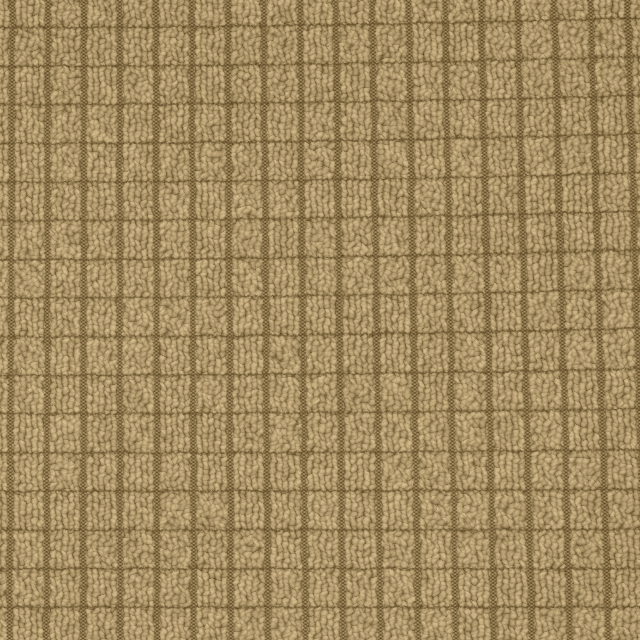
A three.js fragment shader for this texture:

```glsl
// Tan terry cloth: looped pile blocks in a slightly bent grid, about 17 by 16.5.
// Jittered cellular noise forms the loops; open knit channels run between columns
// and thin broken seams between rows. Layered sines add bends and wear.
varying vec2 vUv;

const float TAU = 6.2831853;
const vec3 SHADOW_TAN = vec3(0.34, 0.26, 0.12);
const vec3 LIGHT_TAN = vec3(0.84, 0.74, 0.555);
const float ROW_PITCH = 0.0604;
const float CHANNEL_HALF = 0.0040;
const float SEAM_HALF = 0.0013;
const vec2 LOOPS = vec2(5.0, 10.0);

float hash(vec2 p) {
  vec3 q = fract(p.xyx * vec3(0.1031, 0.1030, 0.0973));
  q += dot(q, q.yzx + 33.33);
  return fract((q.x + q.y) * q.z);
}

// Layered sines, roughly -1 to 1
float waves(vec2 p) {
  return 0.5 * sin(p.x + 1.7 * sin(p.y * 0.8))
       + 0.3 * sin(p.y * 1.9 + 1.3 * sin(p.x * 1.3))
       + 0.2 * sin(p.x * 3.1 - p.y * 2.7);
}

float columnPitch(float y) {
  return mix(0.0585, 0.0565, y);
}

// Grid lines fall on whole numbers
vec2 gridCoords(vec2 uv, float pitch) {
  float bow = 0.006 * sin(uv.x * TAU * 0.5) * (1.0 - 0.5 * uv.y);
  float lift = 0.015 * uv.x * uv.x * smoothstep(0.1, 0.6, uv.y);
  float x = uv.x + bow - mix(0.0155, 0.0195, uv.y) + 0.0007 * waves(uv * vec2(18.0, 30.0));
  float y = uv.y - lift - 0.051 + 0.0013 * waves(uv * vec2(65.0, 23.0) + 4.0);
  return vec2(x / pitch, y / ROW_PITCH);
}

// Nearest loop: x is squared distance, y is vertical offset, z is its random tone
vec3 nearestLoop(vec2 p, vec2 seed, vec2 disorder) {
  vec2 cell = floor(p);
  vec3 best = vec3(9.0, 0.0, 0.0);
  for (int j = -1; j <= 1; j++) {
    for (int i = -1; i <= 1; i++) {
      vec2 id = cell + vec2(float(i), float(j));
      vec2 key = id + seed;
      vec2 jitter = vec2(hash(key), hash(key + 41.3)) - 0.5;
      vec2 offset = p - id - 0.5 - jitter * disorder;
      vec2 stretched = offset * vec2(1.2, 0.78);
      float d = dot(stretched, stretched);
      if (d < best.x) best = vec3(d, offset.y, hash(key + 87.1));
    }
  }
  return best;
}

// Tone of the looped pile within one block; some blocks are tidier than others
float pileTone(vec2 grid, vec2 block) {
  vec2 seed = block * vec2(17.0, 29.0) + 100.0;
  vec2 p = (grid - block - vec2(0.08, 0.0)) * LOOPS / vec2(0.84, 1.0);
  float mess = hash(seed + 7.0);
  float sway = hash(seed + 3.0) * TAU;
  p.x += (0.1 + 0.14 * mess) * sin(p.y * 0.9 + sway + p.x * 0.8);
  p.x += 0.09 * sin(p.y * 2.7 + sway * 2.0 + p.x * 2.0);
  p.y += 0.35 * sin(p.x * 2.1 + sway);
  vec3 loop = nearestLoop(p, seed, vec2(0.3 + 0.4 * mess, 0.85));
  float ribGap = smoothstep(0.22, 0.5, abs(fract(p.x) - 0.5));
  float tone = 0.86 - 0.8 * min(loop.x, 0.5) + 0.12 * loop.y;
  tone -= 0.16 * ribGap * (1.0 - 0.5 * mess);
  return tone + 0.2 * (loop.z - 0.5) + 0.05 * waves(p * vec2(1.1, 0.7) + sway);
}

// Staggered dark holes among lighter threads of the open knit
float knitTone(float x, float y) {
  float stitch = cos(x * TAU / 0.0078) * cos(y * TAU / 0.0054);
  return 0.35 + 0.30 * stitch;
}

// Soft stripe centred on zero
float stripe(float d, float halfWidth, float blur) {
  return 1.0 - smoothstep(halfWidth - blur, halfWidth + blur, abs(d));
}

void main() {
  float pitch = columnPitch(vUv.y);
  vec2 grid = gridCoords(vUv, pitch);
  vec2 block = floor(grid);
  vec2 toLine = (fract(grid + 0.5) - 0.5) * vec2(pitch, ROW_PITCH);

  // Uneven edges left by the loops
  float ragX = 0.0011 * waves(vUv * vec2(170.0, 640.0));
  float ragY = 0.0015 * waves(vUv * vec2(520.0, 130.0) + 9.0);
  float tone = pileTone(grid, block);

  // Soft shade where the pile sinks toward the lines
  tone -= 0.07 * stripe(toLine.x + ragX, 0.0058, 0.0025);
  tone -= 0.13 * stripe(toLine.y + ragY, 0.0032, 0.0025);

  // Knit channels and broken row seams
  float channel = stripe(toLine.x + ragX, CHANNEL_HALF, 0.0016);
  tone = mix(tone, knitTone(toLine.x, vUv.y), 0.95 * channel);
  float seam = stripe(toLine.y + ragY, SEAM_HALF, 0.0012);
  float seamWear = 0.55 + 0.3 * waves(vUv * vec2(310.0, 90.0))
                 + 0.2 * sin(vUv.x * 830.0 + 3.0 * sin(vUv.x * 97.0));
  tone = mix(tone, 0.13, seam * clamp(seamWear, 0.1, 0.95));

  // Fibre fuzz and gentle unevenness
  tone += 0.035 * waves(vUv * vec2(1050.0, 930.0) + 5.0 * waves(vUv * 90.0));
  tone += 0.012 * waves(vUv * 7.0 + 2.0);
  tone -= 0.03 * smoothstep(0.5, 1.0, vUv.y) + 0.025 * smoothstep(0.6, 1.0, vUv.x);
  gl_FragColor = vec4(mix(SHADOW_TAN, LIGHT_TAN, clamp(tone, 0.0, 1.0)), 1.0);
}
```
